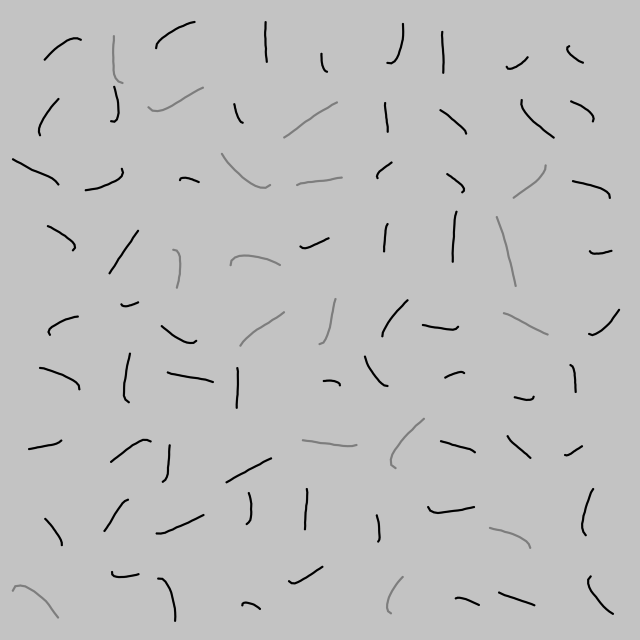
A three.js fragment shader for this pattern:

```glsl
varying vec2 vUv;

const float TAU = 6.2831853;
const float GRID = 9.0;
const float MARGIN = 0.025;
const float PEN_RADIUS = 0.0017;
const float EDGE_SOFTNESS = 0.001;
const int STEPS = 12;

const vec3 PAPER = vec3(0.765);
const vec3 INK = vec3(0.0);
const vec3 PENCIL = vec3(0.49);

float hash(vec2 p, float seed) {
  vec3 q = fract(vec3(p.xyx + seed * 7.31) * vec3(0.1031, 0.1030, 0.0973));
  q += dot(q, q.yzx + 33.33);
  return fract((q.x + q.y) * q.z);
}

float segmentDistance(vec2 p, vec2 a, vec2 b) {
  vec2 ab = b - a;
  float t = clamp(dot(p - a, ab) / dot(ab, ab), 0.0, 1.0);
  return length(p - a - ab * t);
}

// Walks along a hand-drawn line that bows gently and hooks at its tip
float strokeDistance(vec2 p, vec2 id, float size, float angle, float bow, float hook) {
  float stepLength = size / float(STEPS);
  vec2 from = -0.5 * size * vec2(cos(angle), sin(angle));
  float nearest = 1.0;
  for (int i = 0; i < STEPS; i++) {
    float t = (float(i) + 0.5) / float(STEPS);
    float wobble = (hash(id, 20.0 + float(i)) - 0.5) * 0.22;
    float heading = angle + bow * (t - 0.5) + hook * pow(t, 9.0) + wobble;
    vec2 to = from + stepLength * vec2(cos(heading), sin(heading));
    nearest = min(nearest, segmentDistance(p, from, to));
    from = to;
  }
  return nearest;
}

float penCoverage(float d) {
  return 1.0 - smoothstep(PEN_RADIUS - EDGE_SOFTNESS, PEN_RADIUS + EDGE_SOFTNESS, d);
}

void main() {
  float cellSize = (1.0 - 2.0 * MARGIN) / GRID;
  vec2 home = floor((vUv - MARGIN) / cellSize);
  float ink = 0.0;
  float pencil = 0.0;

  // One jittered stroke per cell, gathered from the neighbourhood
  for (int y = -1; y <= 1; y++) {
    for (int x = -1; x <= 1; x++) {
      vec2 id = home + vec2(float(x), float(y));
      if (min(id.x, id.y) < 0.0 || max(id.x, id.y) >= GRID) continue;

      vec2 jitter = (vec2(hash(id, 1.0), hash(id, 2.0)) - 0.5) * 0.5;
      vec2 center = MARGIN + (id + 0.5 + jitter) * cellSize;
      float isPencil = step(hash(id, 3.0), 0.34);
      vec2 sizeRange = mix(vec2(0.028, 0.082), vec2(0.062, 0.112), isPencil);
      float size = mix(sizeRange.x, sizeRange.y, hash(id, 4.0));
      float angle = TAU * hash(id, 5.0);
      float hook = (hash(id, 6.0) - 0.5) * 4.5;
      float bow = hook * 0.2 + (hash(id, 7.0) - 0.5) * 0.7;

      float cover = penCoverage(strokeDistance(vUv - center, id, size, angle, bow, hook));
      ink = max(ink, cover * (1.0 - isPencil));
      pencil = max(pencil, cover * isPencil);
    }
  }

  // Ink lies over pencil
  vec3 color = mix(PAPER, PENCIL, pencil);
  gl_FragColor = vec4(mix(color, INK, ink), 1.0);
}
```
